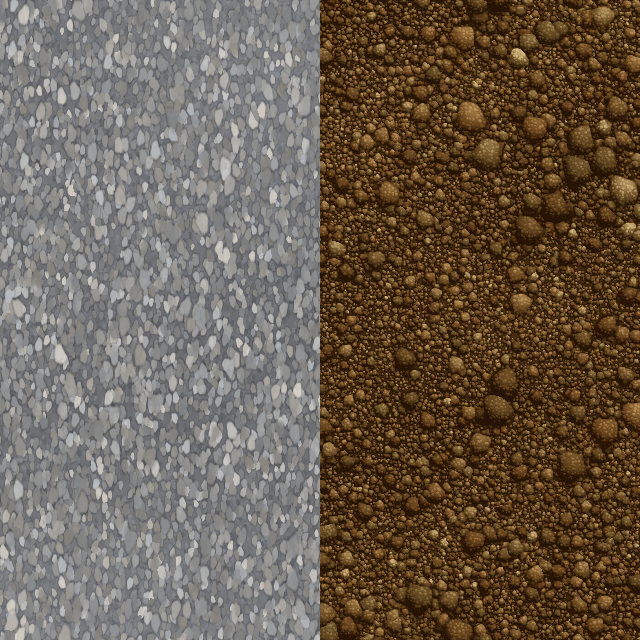
Write a Shadertoy shader that draws this texture.

```glsl
// Two ground surfaces side by side: grey asphalt flecked with pale chips on
// the left, crumbly brown soil on the right. Both stack layers of jittered
// cellular grains; the soil shades each grain as a small lit dome.

vec2 hash2(vec2 p) {
    vec3 q = fract(p.xyx * vec3(0.1031, 0.1030, 0.0973));
    q += dot(q, q.yzx + 33.33);
    return fract((q.xx + q.yz) * q.zy);
}

// Slow undulation, roughly -1 to 1
float drift(vec2 p) {
    return 0.5 * sin(p.x * 9.0 + 2.0 * sin(p.y * 7.0)) + 0.5 * sin(p.y * 13.0 - p.x * 5.0 + 1.0);
}

// Topmost grain at p, in cell units: xy = slope, z = height, w = random id
vec4 grains(vec2 p, float density, float stretch, float seed) {
    vec4 top = vec4(0.0, 0.0, -1.0, 0.5);
    vec2 cell = floor(p);
    for (int j = -1; j <= 1; j++)
    for (int i = -1; i <= 1; i++) {
        vec2 c = cell + vec2(i, j);
        vec2 jitter = hash2(c + seed);
        vec2 kind = hash2(c + seed + 37.0);
        if (kind.x > density) continue;
        vec2 d = p - c - 0.1 - 0.8 * jitter;
        float tilt = (kind.y - 0.5) * 1.5;
        d = mat2(cos(tilt), sin(tilt), -sin(tilt), cos(tilt)) * d;
        d.y /= stretch;
        d /= mix(0.36, 0.62, fract(jitter.x * 7.0 + jitter.y * 5.0));
        float angle = atan(d.y, d.x + 1e-5);
        d *= 1.0 + 0.09 * sin(3.0 * angle + 40.0 * kind.y) + 0.05 * sin(5.0 * angle + 60.0 * jitter.x);
        float height = 1.0 - dot(d, d);
        if (height > top.z) {
            vec2 slope = d * mat2(cos(tilt), sin(tilt), -sin(tilt), cos(tilt));
            top = vec4(slope, height, fract(kind.y * 17.0 + jitter.x * 3.0));
        }
    }
    return top;
}

vec3 asphalt(vec2 p) {
    // Dark binder with a broad tonal drift and fine mottling
    float tone = 0.445 + 0.022 * drift(p * 0.8) + 0.035 * smoothstep(0.1, 0.6, abs(p.y - 0.45));
    vec4 grit = grains(p * vec2(150.0, 105.0), 0.9, 1.2, 11.0);
    tone += (grit.w - 0.5) * 0.13 * smoothstep(-0.2, 0.6, grit.z);
    vec3 col = tone * vec3(0.985, 0.995, 1.03);

    // Pale chips: dense and small first, then larger and rarer
    for (int k = 0; k < 3; k++) {
        float level = float(k);
        vec2 scale = vec2(112.0, 76.0) / (1.0 + 0.38 * level);
        float density = 0.62 - 0.265 * level;
        vec4 chip = grains(p * scale + level * 19.7, density, 1.35, 50.0 + 23.0 * level);
        float cover = smoothstep(-0.1, 0.55, chip.z);
        float rim = smoothstep(-0.8, -0.1, chip.z) * (1.0 - cover);
        float bright = 0.49 + 0.19 * chip.w + 0.16 * pow(chip.w, 6.0);
        vec3 stone = bright * mix(vec3(0.98, 1.0, 1.02), vec3(1.03, 1.0, 0.95), fract(chip.w * 9.0));
        col *= 1.0 - 0.1 * rim;
        col = mix(col, stone, cover * 0.85);
    }
    return col;
}

vec3 soil(vec2 p) {
    // Crumbs carry their own shade, reused as surface texture on the clods
    float pixel = 1.0 / iResolution.y;
    float shade = 0.2;
    float crumb = 0.5;
    float hue = 0.5;
    float lumpy = drift(p * 0.7 + 0.4) * 0.35 + smoothstep(0.05, 0.5, abs(p.y - 0.48));
    for (int k = 0; k < 5; k++) {
        float level = float(k);
        float scale = 175.0 * pow(0.62, level);
        float density = k == 0 ? 0.95 : 0.66 * pow(0.55, level - 1.0) * (0.75 + 0.5 * lumpy);
        vec4 g = grains(p * scale + level * 31.3, density, 1.12, 90.0 + 41.0 * level);
        vec3 normal = vec3(g.xy, sqrt(max(g.z, 0.0)));
        float light = max(dot(normal, normalize(vec3(0.25, 0.62, 0.75))), 0.0);
        float lit = 0.04 + 0.66 * light + (g.w - 0.5) * 0.34;
        if (k > 0) lit += (crumb - 0.45) * 0.4;
        float cover = smoothstep(0.0, 0.15 + 2.0 * pixel * scale, g.z);
        float contact = smoothstep(-0.65, 0.0, g.z);
        shade *= 1.0 - 0.45 * contact;
        shade = mix(shade, lit, cover);
        hue = mix(hue, g.w, cover);
        if (k == 0) crumb = shade;
    }
    shade += 0.03 * drift(p * 1.3 + 2.0);

    // Dark hollows to ochre faces, with a few pale mineral grains
    vec3 col = mix(vec3(0.15, 0.075, 0.015), vec3(0.40, 0.28, 0.13), smoothstep(0.0, 0.45, shade));
    col = mix(col, vec3(0.70, 0.57, 0.37), smoothstep(0.38, 0.92, shade));
    col *= mix(vec3(1.05, 0.98, 0.9), vec3(0.97, 1.02, 1.02), fract(hue * 5.0));
    return col + vec3(0.14, 0.13, 0.11) * smoothstep(0.965, 0.99, hue) * smoothstep(0.4, 0.8, shade);
}

void mainImage(out vec4 fragColor, in vec2 fragCoord) {
    vec2 p = fragCoord / iResolution.xy;
    float seam = smoothstep(-0.5, 0.5, (p.x - 0.5) * iResolution.x);
    fragColor = vec4(mix(asphalt(p), soil(p), seam), 1.0);
}
```
